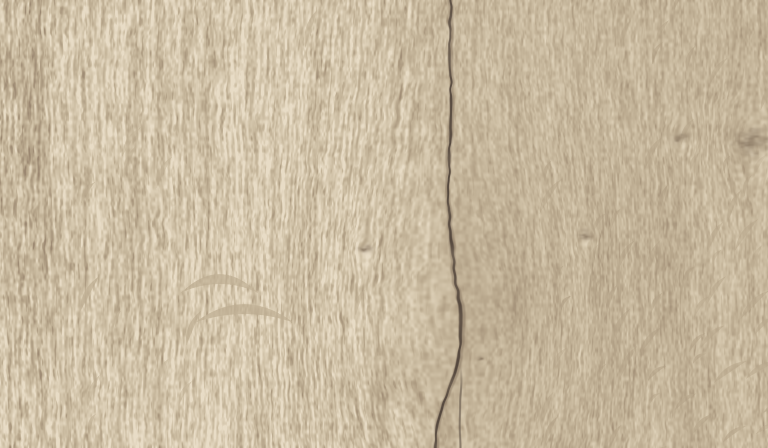
Give the GLSL for this texture, as a Shadertoy shader.

```glsl
// Pale oak board: wavering vertical grain lines bow around a long dark split;
// slanted ray flecks, small knots and soft stains lie over it.
// One tone value collects every layer and is coloured by a short ramp.
#define GRAIN_FREQ 66.0
#define GRAIN_DEPTH 1.0
#define PORE_DEPTH 0.36
#define BOW 0.55
#define FLECK_CELL 0.075
#define FLECK_DEPTH 0.36
#define CRACK_WIDTH 0.0030
#define DARK_WOOD vec3(0.68, 0.61, 0.51)
#define PALE_WOOD vec3(0.89, 0.84, 0.75)
#define CRACK_COLOR vec3(0.33, 0.28, 0.24)
#define KNOT_COLOR vec3(0.53, 0.46, 0.38)

const int KNOTS = 5;
// Knot centre and radius
const vec3 knots[KNOTS] = vec3[](
    vec3(1.522, 0.692, 0.016), vec3(1.680, 0.685, 0.034),
    vec3(1.306, 0.475, 0.012), vec3(0.815, 0.447, 0.013),
    vec3(1.072, 0.200, 0.006));

float hash(vec2 p) {
    vec3 q = fract(vec3(p.xyx) * 0.1031);
    q += dot(q, q.yzx + 33.33);
    return fract((q.x + q.y) * q.z);
}

float noise(vec2 p) {
    vec2 i = floor(p), f = fract(p);
    f = f * f * (3.0 - 2.0 * f);
    return mix(mix(hash(i), hash(i + vec2(1, 0)), f.x),
               mix(hash(i + vec2(0, 1)), hash(i + vec2(1, 1)), f.x), f.y);
}

float blob(vec2 p, vec2 center, vec2 radius) {
    vec2 d = (p - center) / radius;
    return exp(-dot(d, d));
}

// Centre line of the split, bending near its lower end
float crackX(float y) {
    return 1.004 + 0.024 * (1.0 - smoothstep(0.26, 0.50, y))
         - 0.058 * (1.0 - smoothstep(0.0, 0.24, y))
         + 0.006 * (noise(vec2(y * 16.0, 3.0)) - 0.5)
         + 0.004 * (noise(vec2(y * 60.0, 7.0)) - 0.5);
}

// Crescent lying along the x axis, pointed at both ends
float crescent(vec2 q, float halfLength, float halfWidth, float bend) {
    float s = q.x / halfLength;
    float d = abs(q.y + bend * s * s) - halfWidth * (1.0 - s * s);
    return (1.0 - smoothstep(-0.0015, 0.0015, d)) * step(abs(s), 1.0);
}

// Scattered flecks, dense and flatter towards the lower right
float flecks(vec2 p) {
    float cover = 0.0;
    vec2 home = floor(p / FLECK_CELL);
    for (int j = -1; j <= 1; j++)
    for (int i = -1; i <= 1; i++) {
        vec2 id = home + vec2(i, j);
        vec2 c = (id + 0.15 + 0.7 * vec2(hash(id), hash(id + 31.7))) * FLECK_CELL;
        float chance = mix(0.12, 0.7, smoothstep(1.12, 1.45, c.x));
        chance *= 1.0 - 0.4 * smoothstep(0.6, 0.9, c.y);
        chance *= smoothstep(0.12, 0.22, abs(c.x - 1.0)) * smoothstep(0.12, 0.2, c.x);
        float low = smoothstep(1.2, 1.7, c.x) * (1.0 - smoothstep(0.1, 0.55, c.y));
        float a = mix(1.15, 0.5, low) + 0.35 * (hash(id + 5.3) - 0.5);
        vec2 d = p - c;
        vec2 q = vec2(cos(a) * d.x + sin(a) * d.y, cos(a) * d.y - sin(a) * d.x);
        float size = mix(0.018, 0.046, hash(id + 12.1));
        float f = crescent(q, size, 0.002 + 0.09 * size, 0.006);
        cover = max(cover, f * step(hash(id + 77.0), chance) * (0.6 + 0.4 * hash(id + 9.0)));
    }
    // Pair of long arched flecks
    for (int k = 0; k < 2; k++) {
        float n = float(k);
        vec2 q = p - vec2(0.49 + 0.055 * n, 0.377 - 0.067 * n);
        cover = max(cover, crescent(q, 0.085 + 0.025 * n, 0.011, 0.03));
    }
    return cover;
}

void mainImage(out vec4 fragColor, in vec2 fragCoord) {
    vec2 p = fragCoord / iResolution.y;
    float dx = p.x - crackX(p.y);

    // Grain coordinate: bowed by the split and pushed aside by knots
    float axis = p.x - 1.005;
    float u = axis * (1.0 - BOW * blob(p, vec2(1.005, 0.3), vec2(0.25, 0.4)));
    float knotMask = 0.0, knotPale = 0.0;
    for (int i = 0; i < KNOTS; i++) {
        vec3 k = knots[i];
        vec2 d = p - k.xy;
        u -= 0.6 * d.x * blob(p, k.xy, vec2(2.2, 3.2) * k.z);
        d += 0.9 * k.z * (vec2(noise(p * 90.0), noise(p * 90.0 + 40.0)) - 0.5);
        knotMask = max(knotMask, blob(d, vec2(0), vec2(1.0, 0.65) * k.z) * (0.5 + 0.6 * noise(p * vec2(90, 210))));
        knotPale += blob(d, vec2(1.0, -1.5) * k.z, vec2(1.0, 1.5) * k.z);
    }
    u += 0.014 * (noise(p * vec2(3.0, 2.5)) - 0.5) + 0.004 * (noise(p * vec2(16, 34)) - 0.5);

    // Broad light and shade across the board
    float right = smoothstep(0.82, 1.08, p.x);
    float edge = 1.0 - smoothstep(0.06, 0.18, p.x);
    float base = mix(0.73, 0.47, right) - 0.10 * edge + 0.13 * (noise(p * vec2(3.5, 2.2) + 8.0) - 0.5);
    base -= 0.20 * blob(p, vec2(0.87, 0.14), vec2(0.10, 0.08));
    base -= 0.18 * blob(p, vec2(1.15, 0.33), vec2(0.06, 0.11));
    base -= 0.12 * exp(-abs(dx) * 14.0);

    // Quasi-regular grain lines broken into dashes, then fibres and pores
    float depth = GRAIN_DEPTH * (mix(1.0, 0.6, right) + 0.3 * edge);
    depth *= 1.0 - 0.4 * blob(p, vec2(1.02, 0.3), vec2(0.16, 0.3));
    float phase = u * GRAIN_FREQ + 1.6 * noise(vec2(u * 14.0, p.y * 3.0)) + 0.5 * noise(vec2(u * 50.0, p.y * 30.0));
    float lines = cos(6.2832 * phase) * (0.25 + noise(vec2(u * GRAIN_FREQ, p.y * 9.0)));
    float bands = noise(vec2(u * 48.0, p.y * 2.5)) - 0.5;
    float fibres = noise(vec2(u * 190.0 + 17.0, p.y * 24.0)) - 0.5;
    float grit = noise(vec2(u * 240.0, p.y * 110.0)) - 0.5;
    float pores = smoothstep(0.6, 0.9, noise(vec2(u * 210.0 + 50.0, p.y * 42.0)));
    float tone = base + depth * (0.17 * lines + 0.36 * bands + 0.58 * fibres - PORE_DEPTH * pores);
    tone += (0.28 + 0.22 * depth) * grit;

    // Flecks and knots
    tone = mix(tone, base - FLECK_DEPTH + 0.1 * right + 0.2 * grit, 0.85 * flecks(p));
    tone = clamp(tone + 0.25 * knotPale, -0.35, 1.1);
    vec3 color = mix(DARK_WOOD, PALE_WOOD, tone);
    color.b -= 0.04 * tone * (1.0 - tone);
    color = mix(color, KNOT_COLOR, 0.8 * min(knotMask, 1.0));

    // Split with a ragged brown rim, a dark core and a thin lower branch
    float rough = noise(vec2(p.y * 40.0, 1.0));
    float swell = blob(vec2(0, p.y), vec2(0, 0.38), vec2(1.0, 0.2));
    float width = CRACK_WIDTH * (0.4 + 0.8 * rough + 0.5 * swell);
    float rimSide = dx + 0.006 * (noise(vec2(p.y * 13.0, 5.0)) - 0.5);
    float rim = 1.0 - smoothstep(width, width + 0.006, abs(rimSide));
    float core = 1.0 - smoothstep(width * 0.3, width + 0.0016, abs(dx));
    core *= 0.65 + 0.35 * noise(vec2(p.y * 28.0, 15.0));
    float branchX = 1.027 + 0.006 * (noise(vec2(p.y * 20.0, 9.0)) - 0.5);
    float branch = (1.0 - smoothstep(0.0005, 0.004, abs(p.x - branchX))) * (1.0 - smoothstep(0.12, 0.2, p.y));
    color = mix(color, KNOT_COLOR, 0.5 * rim);
    color = mix(color, CRACK_COLOR, max(core, 0.55 * branch));

    fragColor = vec4(color, 1.0);
}
```
